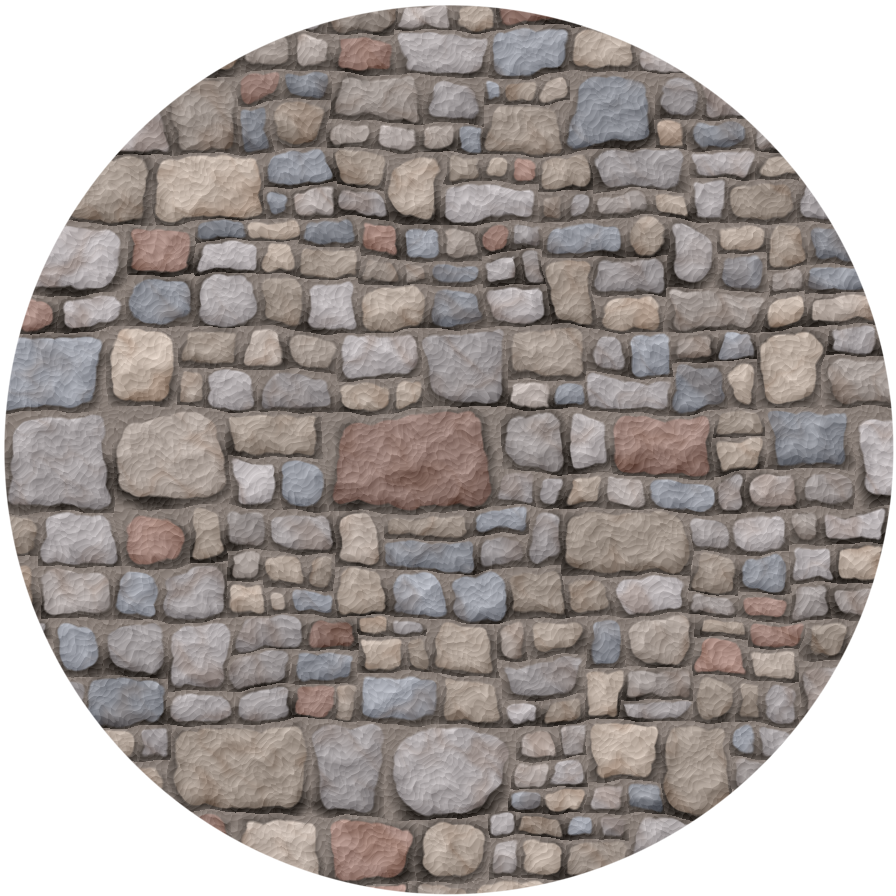
Reproduce this texture procedurally as a three.js fragment shader.

```glsl
varying vec2 vUv;

const vec3 WHITE = vec3(1.0);
const vec3 GREY = vec3(0.66, 0.64, 0.645);
const vec3 BEIGE = vec3(0.67, 0.62, 0.58);
const vec3 SLATE = vec3(0.57, 0.58, 0.61);
const vec3 ROSE = vec3(0.61, 0.49, 0.46);
const vec3 MORTAR = vec3(0.53, 0.49, 0.465);
const vec3 CREVICE = vec3(0.17, 0.15, 0.135);

float hash(vec2 p) {
  vec3 h = fract(vec3(p.xyx) * 0.1031);
  h += dot(h, h.yzx + 33.33);
  return fract((h.x + h.y) * h.z);
}

// Squared distance to the nearest scattered point
float cellular(vec2 p) {
  vec2 cell = floor(p);
  float nearest = 2.0;
  for (int y = -1; y <= 1; y++) {
    for (int x = -1; x <= 1; x++) {
      vec2 c = cell + vec2(float(x), float(y));
      vec2 away = c + vec2(hash(c), hash(c + 71.7)) - p;
      nearest = min(nearest, dot(away, away));
    }
  }
  return nearest;
}

// Slope of the chipped surface towards a light at the upper left
float slope(vec2 p, float frequency) {
  vec2 s = p * frequency;
  return (cellular(s) - cellular(s + vec2(-0.11, 0.2))) / 0.23;
}

vec2 wobble(vec2 p, float frequency) {
  vec2 s = p * frequency;
  return sin(s.yx + 1.7 * sin(s * 0.63 + 2.0)) + 0.5 * sin(s.yx * 2.3 + s * 1.1);
}

float seam(float i, float salt) {
  return i + 0.6 * (hash(vec2(i, salt)) - 0.5);
}

// Low end, high end and index of the uneven interval around x
vec3 span(float x, float size, float salt) {
  float s = x / size;
  float i = floor(s);
  if (s < seam(i, salt)) i -= 1.0;
  else if (s >= seam(i + 1.0, salt)) i += 1.0;
  return vec3(seam(i, salt) * size, seam(i + 1.0, salt) * size, i);
}

// Splits a block into stones by narrowing lo, hi and renaming id
void splitBlock(vec2 p, inout vec2 lo, inout vec2 hi, inout vec2 id) {
  for (int k = 0; k < 4; k++) {
    vec2 size = hi - lo;
    float r = hash(id + 5.3);
    float cut = mix(0.33, 0.67, hash(id + 9.1));
    bool across = size.x > 0.06 && size.x > size.y * mix(1.3, 2.5, r);
    bool stacked = size.y > 0.115 || (size.y > 0.06 && r > 0.6);
    if (!across && !stacked) break;
    vec2 middle = mix(lo, hi, cut);
    float side = across ? step(middle.x, p.x) : step(middle.y, p.y);
    vec2 axis = across ? vec2(1.0, 0.0) : vec2(0.0, 1.0);
    lo = mix(lo, middle, axis * side);
    hi = mix(hi, middle, axis * (1.0 - side));
    id = vec2(id.x * 2.0 + side, id.y + 17.0);
  }
}

// Rounded, tapered block; negative inside
float stoneDistance(vec2 p, vec2 extent, vec2 id) {
  vec2 lean = sign(vec2(hash(id + 1.0), hash(id + 2.0)) - 0.5);
  vec2 taper = 0.28 * vec2(hash(id + 3.0), hash(id + 4.0));
  vec2 b = extent * (1.0 - taper * (0.5 + 0.5 * lean * p.yx / extent.yx));
  float radius = min(b.x, b.y) * mix(0.2, 0.8, hash(id + 6.0));
  vec2 q = abs(p) - b + radius;
  return length(max(q, 0.0)) + min(max(q.x, q.y), 0.0) - radius;
}

vec3 stoneTint(vec2 id) {
  float pick = hash(id + 12.0);
  vec3 tint = mix(GREY, BEIGE, smoothstep(0.3, 0.7, pick));
  tint = mix(tint, ROSE, 0.8 * step(0.9, pick));
  tint = mix(tint, SLATE, step(pick, 0.16));
  return tint * mix(0.89, 1.11, hash(id + 14.0));
}

void main() {
  // Wavy courses, divided into blocks and then stones
  vec2 p = vUv + 0.004 * wobble(vUv, 17.0) + 0.0015 * wobble(vUv, 75.0);
  vec3 row = span(p.y, 0.105, 3.0);
  vec3 column = span(p.x, 0.2, row.z + 20.0);
  vec2 lo = vec2(column.x, row.x);
  vec2 hi = vec2(column.y, row.y);
  vec2 id = vec2(column.z, row.z) + 8.0;
  splitBlock(p, lo, hi, id);
  vec2 extent = 0.5 * (hi - lo) - mix(0.002, 0.005, hash(id + 7.0));
  vec2 local = p - 0.5 * (lo + hi);
  float d = stoneDistance(local, extent, id) + 0.005 * (cellular(p * 55.0) - 0.25);

  // Chipped faces, grain and stains
  vec2 grain = vUv + 0.003 * wobble(vUv + id, 95.0) + id * 0.37;
  float fine = slope(grain, 165.0);
  float relief = 0.045 * slope(grain, 23.0) + 0.04 * slope(grain, 62.0) + 0.05 * fine;
  float stain = cellular(grain * 17.0 + 0.3 * wobble(grain, 60.0));
  float height = clamp(local.y / extent.y, -1.0, 1.0);
  float rim = 1.0 - smoothstep(0.0, 0.014, -d);
  vec3 stone = stoneTint(id) * mix(vec3(1.03), vec3(0.93, 0.89, 0.86), smoothstep(0.1, 0.7, stain));
  stone += relief + 0.025 * height + rim * (0.07 * height - 0.06);

  // Mortar, darkest below the stones and in deep joints
  float depth = smoothstep(0.12, 0.5, cellular(vUv * 13.0));
  float shade = clamp(0.35 + 0.45 * depth - 0.4 * height - d * 45.0, 0.0, 1.0);
  vec3 joint = mix(MORTAR, CREVICE, shade) + 0.05 * fine;

  vec3 wall = mix(stone, joint, smoothstep(-0.0016, 0.0016, d));
  float outside = smoothstep(-0.001, 0.001, length(vUv - vec2(0.501, 0.498)) - 0.496);
  gl_FragColor = vec4(mix(wall, WHITE, outside), 1.0);
}
```
